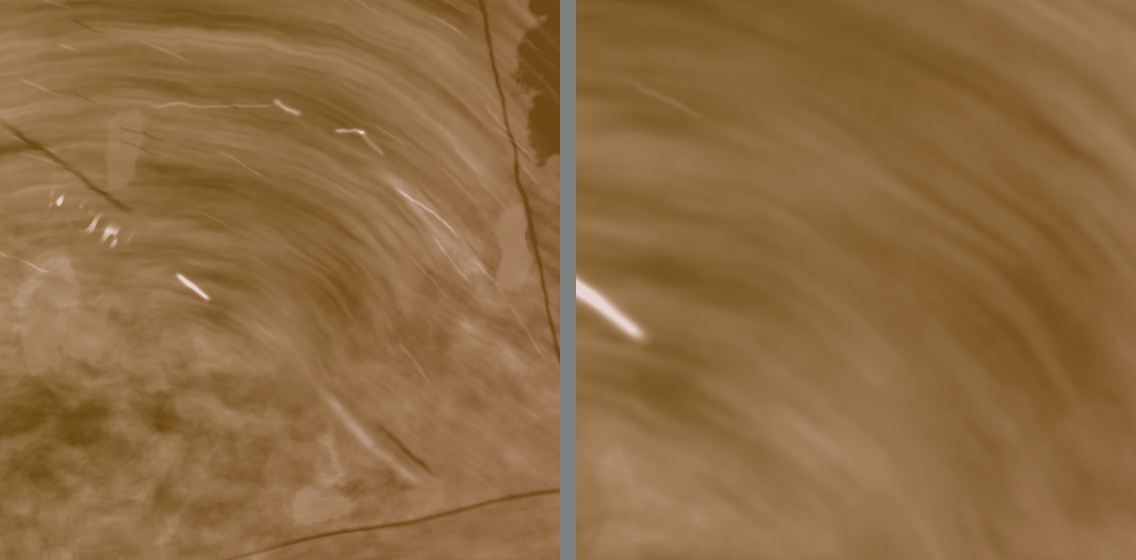
Left, the full canvas; right, a detail of the centre.
Reproduce this texture procedurally as a three.js fragment shader.

```glsl
// Folded rock strata seen from the air: curved bands sweep over a fold, mottled
// ground lies lower left, thin dark faults cut the edges. One scalar tone is
// summed from stretched noise and strokes, then coloured.
#define DARK vec3(0.44, 0.31, 0.10)
#define TAN vec3(0.63, 0.50, 0.35)
#define PALE vec3(0.70, 0.59, 0.48)
#define WHITE vec3(0.90, 0.83, 0.80)
#define FOLD_CENTER vec2(0.2, 0.1)
#define FOLD_POWER 2.6
#define BASE_TONE 0.53
#define BAND_CONTRAST 1.15
#define ROUGH_CONTRAST 1.9
#define STREAKS 30

varying vec2 vUv;

float hash(vec2 p) {
  vec3 q = fract(p.xyx * 0.1031);
  q += dot(q, q.yzx + 33.33);
  return fract((q.x + q.y) * q.z);
}

float noise(vec2 p) {
  vec2 i = floor(p), f = fract(p), e = vec2(0, 1);
  f = f * f * (3.0 - 2.0 * f);
  return mix(mix(hash(i), hash(i + e.yx), f.x),
             mix(hash(i + e), hash(i + e.yy), f.x), f.y);
}

// Fractal noise centred on zero
float fbm(vec2 p) {
  float sum = 0.0, amp = 0.5;
  for (int i = 0; i < 5; i++) {
    sum += amp * (noise(p) - 0.5);
    p = mat2(1.6, 1.2, -1.2, 1.6) * p + 17.3;
    amp *= 0.5;
  }
  return sum;
}

// Noise stretched along the strata
float bands(float across, float along) {
  return 0.55 * noise(vec2(across * 24.0, along * 4.0))
       + 0.40 * noise(vec2(across * 65.0 + 9.0, along * 7.0))
       + 0.26 * noise(vec2(across * 150.0 + 31.0, along * 15.0)) - 0.605;
}

// Soft stroke from a to b, fading at both ends
float stroke(vec2 p, vec2 a, vec2 b, float width) {
  vec2 ab = b - a;
  float h = clamp(dot(p - a, ab) / dot(ab, ab), 0.0, 1.0);
  float d = length(p - a - ab * h) / width;
  return exp(-d * d) * smoothstep(0.0, 0.2, h) * smoothstep(1.0, 0.8, h);
}

float glow(vec2 p, float x, float y, float w, float h) {
  vec2 d = (p - vec2(x, y)) / vec2(w, h);
  return exp(-dot(d, d));
}

// Flat patch with a ragged edge
float blot(vec2 p, float x, float y, float w, float h) {
  float ragged = 1.5 * fbm(vUv * 24.0 + 3.0);
  return 1.0 - smoothstep(0.75, 1.1, length((p - vec2(x, y)) / vec2(w, h)) + ragged);
}

void main() {
  vec2 uv = vUv;
  vec2 warp = vec2(fbm(uv * 5.0), fbm(uv * 5.0 + 40.0));
  vec2 p = uv + 0.05 * warp;
  vec2 w = uv + 0.018 * vec2(fbm(uv * 22.0), fbm(uv * 22.0 + 7.0));

  // Strata: rounded fold above, straight grain at lower right
  vec2 q = p - FOLD_CENTER, aq = pow(abs(q) + 0.001, vec2(FOLD_POWER));
  float fold = bands(pow(aq.x + aq.y, 1.0 / FOLD_POWER), atan(q.y, q.x) * 0.7);
  float bottom = uv.y + 0.075 - 0.2 * uv.x + 0.004 * sin(uv.x * 19.0);
  float below = 1.0 - smoothstep(-0.004, 0.004, bottom);
  vec2 dir = mix(vec2(0.8, -0.6), vec2(0.98, 0.2), below);
  float grain = 0.7 * (bands(dot(p, vec2(-dir.y, dir.x)), dot(p, dir) * 2.0) + fbm(p * 26.0));
  float strata = mix(fold, grain, max(below, smoothstep(0.05, 0.45, p.x - p.y)));
  strata *= 0.65 + 0.7 * noise(uv * 6.0 + 12.0);

  // Mottled ground below the diagonal edge
  float rough = smoothstep(-0.04, 0.08, 0.68 - 0.68 * p.x - p.y) * (1.0 - below);
  vec2 slant = mat2(0.8, 0.6, -0.6, 0.8) * p;
  float mottle = 0.65 * fbm(slant * vec2(13, 9) + 5.0 * warp) + 0.5 * fbm(p * vec2(24, 42) + 60.0);
  float vein = 1.0 - smoothstep(0.0, 0.035, abs(fbm(p * 9.0 + 80.0)));
  mottle -= 0.07 * vein * noise(uv * 14.0);
  float tone = BASE_TONE + mix(BAND_CONTRAST * strata, ROUGH_CONTRAST * mottle, rough);
  tone += 0.45 * fbm(uv * 4.0 + 21.0) + 0.16 * fbm(uv * 70.0);

  // Broad light and dark regions
  tone += 0.45 * glow(uv, 0.0, 0.86, 0.1, 0.16) + 0.38 * glow(uv, 0.12, 0.48, 0.2, 0.16);
  tone += 0.24 * glow(uv, 0.38, 0.38, 0.14, 0.1) + 0.22 * glow(uv, 0.9, 0.35, 0.3, 0.4);
  tone += 0.15 * glow(uv, 0.6, 0.88, 0.3, 0.08) - 0.28 * glow(p, 0.42, 0.59, 0.26, 0.11);
  tone -= 0.25 * glow(p, 0.6, 0.43, 0.11, 0.14) + 0.3 * glow(p, 0.16, 0.21, 0.3, 0.1);
  tone -= 0.2 * glow(p, 0.35, 1.0, 0.4, 0.07) + 0.7 * blot(p, 1.02, 0.87, 0.08, 0.17);

  // Pale bare patches
  float bare = max(blot(p, 0.1, 0.49, 0.045, 0.022), blot(p, 0.08, 0.4, 0.045, 0.06));
  bare = max(bare, max(blot(p, 0.165, 0.41, 0.05, 0.045), blot(p, 0.57, 0.085, 0.065, 0.035)));
  bare = max(bare, max(0.7 * blot(p, 0.21, 0.73, 0.04, 0.06), blot(p, 0.925, 0.57, 0.028, 0.09)));
  tone = mix(tone, 1.08 + 0.35 * mottle, 0.8 * bare);

  // Scattered faint streaks along the strata
  for (int i = 0; i < STREAKS; i++) {
    float k = float(i);
    vec2 c = vec2(hash(vec2(k, 1)), 0.2 + 0.8 * hash(vec2(k, 2)));
    vec2 n = pow(abs(c - FOLD_CENTER) + 0.02, vec2(FOLD_POWER - 1.0));
    vec2 t = normalize(normalize(vec2(n.y, -n.x)) + vec2(0.8, -0.6));
    t *= 0.02 + 0.05 * hash(vec2(k, 3));
    tone += (hash(vec2(k, 4)) > 0.35 ? 0.3 : -0.3) * stroke(w, c - t, c + t, 0.0026);
  }

  // Bright ledges, then the pale crest with its shadow
  tone += 0.45 * stroke(w, vec2(0.25, 0.812), vec2(0.51, 0.815), 0.003);
  tone += stroke(w, vec2(0.485, 0.825), vec2(0.54, 0.79), 0.005);
  tone += 1.1 * stroke(w, vec2(0.59, 0.771), vec2(0.66, 0.763), 0.004);
  tone += 0.7 * stroke(w, vec2(0.64, 0.772), vec2(0.685, 0.72), 0.005);
  tone += 1.5 * stroke(uv, vec2(0.31, 0.515), vec2(0.38, 0.46), 0.005);
  tone += 0.5 * stroke(w, vec2(0.7, 0.675), vec2(0.83, 0.57), 0.003);
  tone += 0.6 * stroke(p, vec2(0.57, 0.31), vec2(0.77, 0.12), 0.012);
  tone -= 0.5 * stroke(w, vec2(0.67, 0.25), vec2(0.79, 0.14), 0.005);
  tone += 1.1 * stroke(p, vec2(0.07, 0.66), vec2(0.23, 0.57), 0.017)
        * smoothstep(0.45, 0.8, noise(slant * vec2(110, 45)));

  // Dark faults
  float drop = 1.0 - uv.y;
  float side = w.x - 0.86 - 0.2 * drop - 0.03 * drop * drop;
  tone -= 0.7 * exp(-side * side * 5e4);
  tone -= 0.65 * exp(-bottom * bottom * 5e4) * smoothstep(0.35, 0.6, uv.x);
  tone -= 0.6 * stroke(w, vec2(-0.02, 0.8), vec2(0.26, 0.6), 0.006);
  tone -= 0.5 * stroke(uv, vec2(-0.08, 0.725), vec2(0.09, 0.74), 0.014);

  // Tone to colour, rosier toward lower right
  vec3 color = mix(DARK, TAN, clamp(tone, -0.12, 1.0));
  color = mix(color, PALE, clamp((tone - 1.0) / 0.3, 0.0, 1.0));
  color = mix(color, WHITE, clamp((tone - 1.3) / 0.7, 0.0, 1.0));
  color += vec3(0.012, -0.006, 0.015) * smoothstep(0.2, 1.3, uv.x + 0.5 * drop);
  gl_FragColor = vec4(color, 1.0);
}
```
